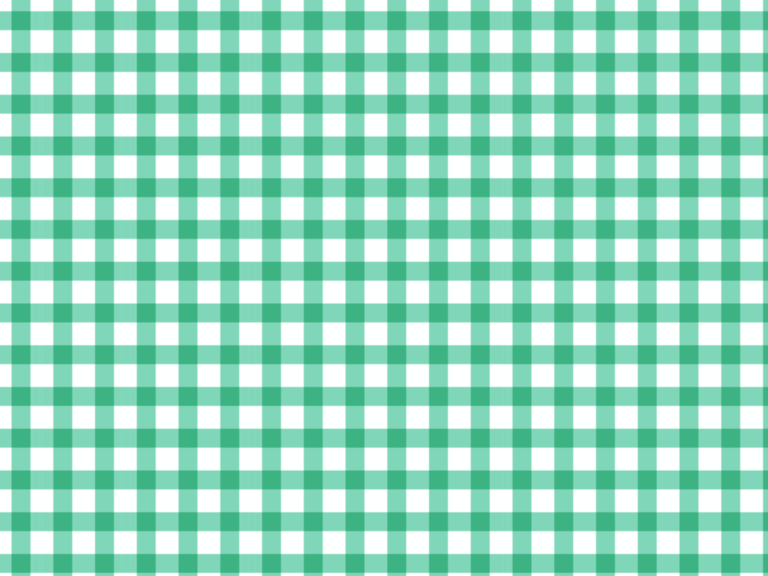
Give the GLSL for this pattern, as a WebGL 1 fragment shader.

```glsl
precision highp float;

uniform vec2 u_resolution;

// Lengths are fractions of the canvas height
const float PERIOD = 0.07248;
const float BAND_WIDTH = 0.0328;
const vec2 BAND_CENTER = vec2(0.0365, 0.0218);
const float EDGE_SOFTNESS = 0.0019;
const float THREAD_WIDTH = 0.0035;

const vec3 CLOTH = vec3(0.995, 1.0, 1.0);
const vec3 SINGLE_DYE = vec3(0.502, 0.84, 0.722);
const vec3 DOUBLE_DYE = vec3(0.24, 0.697, 0.512);

float hash(float n) {
  n = fract(n * 0.1031);
  n *= n + 33.33;
  return fract(n * (n + n));
}

// Coverage of evenly spaced bands along one axis
float bands(float position, float center, float period, float width, float softness) {
  float offset = abs(mod(position - center + 0.5 * period, period) - 0.5 * period);
  return 1.0 - smoothstep(-softness, softness, offset - 0.5 * width);
}

// Faint pale threads, present only in a few columns
float paleThreads(float x, float center, float period, float threadWidth) {
  float column = floor((x - center) / period);
  float worn = step(0.75, hash(column + 7.0));
  float thread = x / threadWidth;
  float index = floor(thread);
  float profile = 1.0 - abs(2.0 * fract(thread) - 1.0);
  return worn * profile * step(0.6, hash(index + 41.0));
}

vec3 gingham(float warp, float weft, vec3 cloth, vec3 singleDye, vec3 doubleDye) {
  vec3 undyedRow = mix(cloth, singleDye, warp);
  vec3 dyedRow = mix(singleDye, doubleDye, warp);
  return mix(undyedRow, dyedRow, weft);
}

void main() {
  vec2 p = gl_FragCoord.xy / u_resolution.y;
  float softness = max(EDGE_SOFTNESS, 0.7 / u_resolution.y);

  float warp = bands(p.x, BAND_CENTER.x, PERIOD, BAND_WIDTH, softness);
  float weft = bands(p.y, BAND_CENTER.y, PERIOD, BAND_WIDTH, softness);
  vec3 color = gingham(warp, weft, CLOTH, SINGLE_DYE, DOUBLE_DYE);

  // Slight fading where only the horizontal bands are dyed
  float fade = paleThreads(p.x, BAND_CENTER.x, PERIOD, THREAD_WIDTH);
  color = mix(color, CLOTH, 0.05 * fade * weft * (1.0 - warp));

  gl_FragColor = vec4(color, 1.0);
}
```
